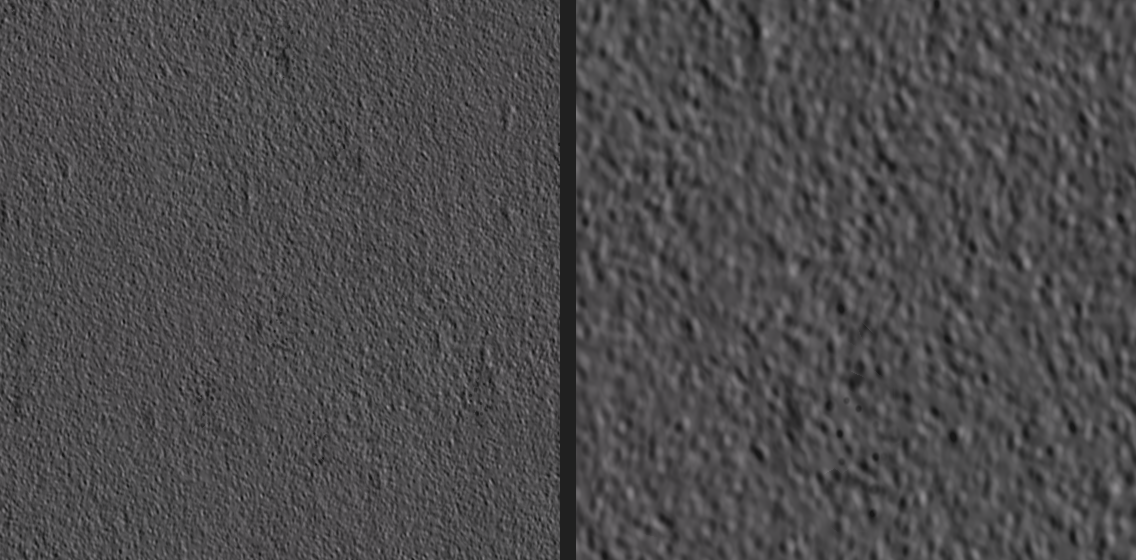
Left, the full canvas; right, a detail of the centre.
Write a WebGL 1 fragment shader that draws this texture.

```glsl
precision highp float;

uniform vec2 u_resolution;

const vec3 PLASTER = vec3(0.301, 0.296, 0.301);
const vec2 LIGHT_DIR = vec2(0.92, 0.39);

vec2 hash2(vec2 cell, float seed) {
  vec2 k = vec2(dot(cell, vec2(127.1, 311.7)), dot(cell, vec2(269.5, 183.3)));
  return fract(sin(k + seed * 17.3) * 43758.547);
}

// Slope towards the light of a relief made of random soft bumps and dents
float reliefSlope(vec2 p, vec2 lightDir, float seed) {
  vec2 cell = floor(p);
  float slope = 0.0;
  for (int y = -1; y <= 1; y++) {
    for (int x = -1; x <= 1; x++) {
      vec2 c = cell + vec2(float(x), float(y));
      vec2 d = p - c - hash2(c, seed);
      float falloff = max(1.0 - dot(d, d), 0.0);
      float height = hash2(c, seed + 5.0).x * 2.0 - 1.0;
      slope += height * 6.0 * dot(d, lightDir) * falloff * falloff;
    }
  }
  return slope;
}

// Offset to the nearest scattered point (xy) and its random value (z)
vec3 nearestPoint(vec2 p, float seed) {
  vec2 cell = floor(p);
  vec3 best = vec3(9.0);
  for (int y = -1; y <= 1; y++) {
    for (int x = -1; x <= 1; x++) {
      vec2 c = cell + vec2(float(x), float(y));
      vec2 d = p - c - hash2(c, seed);
      if (dot(d, d) < dot(best.xy, best.xy)) {
        best = vec3(d, hash2(c, seed + 9.0).y);
      }
    }
  }
  return best;
}

// Slow variation from layered sines, about -1 to 1
float drift(vec2 p, float seed) {
  vec2 q = p + 0.35 * sin(p.yx * 1.7 + seed);
  float wave = sin(q.x + 0.6 * q.y + seed) + sin(1.3 * q.y - 0.8 * q.x + seed * 2.1);
  return 0.4 * wave + 0.2 * sin(2.7 * q.x + 1.9 * q.y + seed * 3.7);
}

// Tall lopsided dents: shaded on the left, lit on the right
float dentShade(vec2 p, float scale, float seed) {
  vec3 dent = nearestPoint(p * scale, seed);
  vec2 q = dent.xy / scale / vec2(0.008, 0.021);
  q.x += 0.25 * q.y;
  float body = exp(-dot(q, q));
  float present = step(0.5, dent.z);
  float hollow = step(0.85, dent.z);
  return present * body * (0.2 * q.x - 0.01 - 0.06 * hollow);
}

// Small dark pits gathered loosely in upright patches
float pitShade(vec2 p, float seed) {
  vec3 patchSpot = nearestPoint(p * 4.0, seed);
  vec2 q = patchSpot.xy / 4.0 / vec2(0.028, 0.07);
  float cluster = exp(-dot(q, q)) * step(0.45, patchSpot.z);
  vec3 pit = nearestPoint(p * vec2(84.0, 72.0), seed + 3.0);
  float radius = mix(0.15, 0.42, fract(pit.z * 7.0));
  float hole = 1.0 - smoothstep(radius * 0.4, radius * 1.4, length(pit.xy));
  return -hole * smoothstep(0.2, 0.75, cluster * (0.2 + pit.z)) * 0.13;
}

void main() {
  vec2 uv = gl_FragCoord.xy / u_resolution.y;
  vec2 warped = uv + 0.002 * sin(uv.yx * 43.0 + 1.5 * sin(uv * 29.0));
  float roughness = 0.5 + 0.5 * drift(uv * 7.0, 1.3);

  // Fine grain, coarser lumps and broad trowel waves
  float shade = reliefSlope(warped * vec2(172.0, 146.0), LIGHT_DIR, 1.0) * 0.066;
  shade += reliefSlope(warped * vec2(104.0, 86.0), LIGHT_DIR, 2.0) * mix(0.022, 0.044, roughness);
  shade += reliefSlope(warped * vec2(40.0, 30.0), LIGHT_DIR, 3.0) * mix(0.004, 0.012, roughness);
  shade += reliefSlope(uv * 9.0, LIGHT_DIR, 4.0) * 0.005;

  // Marks in the surface
  shade += dentShade(uv, 6.0, 6.0);
  shade += pitShade(uv, 8.0);

  // Slight shifts of brightness and tint across the wall
  float tone = 1.0 + 0.018 * drift(uv * 5.0, 4.1);
  vec3 tint = vec3(0.003, -0.001, 0.001) * drift(uv * 9.0, 2.6);
  vec3 color = PLASTER * tone + tint + shade * vec3(1.0, 0.98, 1.0);
  gl_FragColor = vec4(clamp(color, 0.09, 0.56), 1.0);
}
```
